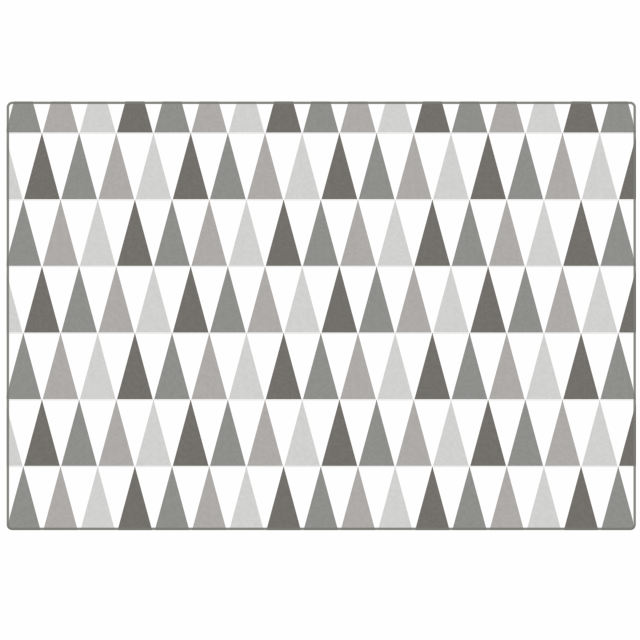
Write a three.js fragment shader that draws this pattern.

```glsl
// Rounded mat with staggered rows of slim triangles in four cycling greys.
#define PITCH 0.0581
#define ROW_HEIGHT 0.10417
#define ROW_BASE 0.1667
#define FIRST_DARK_X 0.0655
#define HALF_BASE 0.0281
#define MAT_CENTER vec2(0.502, 0.5065)
#define MAT_HALF vec2(0.4915, 0.3346)
#define CORNER_RADIUS 0.009
#define BORDER_WIDTH 0.0036
#define SOFTNESS 0.0013
#define GRAIN 0.025

varying vec2 vUv;

const vec3 WHITE = vec3(1.0, 0.995, 0.995);
const vec3 BORDER_GREY = vec3(0.48, 0.48, 0.46);

float hash(vec2 p) {
  return fract(sin(dot(p, vec2(127.1, 311.7))) * 43758.5453);
}

float valueNoise(vec2 p) {
  vec2 i = floor(p);
  vec2 f = smoothstep(0.0, 1.0, fract(p));
  return mix(mix(hash(i), hash(i + vec2(1.0, 0.0)), f.x),
             mix(hash(i + vec2(0.0, 1.0)), hash(i + 1.0), f.x), f.y);
}

float roundedBox(vec2 p, vec2 halfSize, float radius) {
  vec2 q = abs(p) - halfSize + radius;
  return length(max(q, 0.0)) + min(max(q.x, q.y), 0.0) - radius;
}

// Coverage inside a signed distance
float fill(float d) {
  return 1.0 - smoothstep(-SOFTNESS, SOFTNESS, d);
}

// Greys cycle from dark to pale along each row
vec3 triangleGrey(float index) {
  float tone = mod(index, 4.0);
  if (tone < 0.5) return vec3(0.45, 0.44, 0.42);
  if (tone < 1.5) return vec3(0.56, 0.56, 0.55);
  if (tone < 2.5) return vec3(0.68, 0.67, 0.66);
  return vec3(0.82, 0.82, 0.815);
}

vec3 trianglePattern(vec2 p) {
  float row = (p.y - ROW_BASE) / ROW_HEIGHT;
  float isEven = 1.0 - mod(floor(row), 2.0);
  float column = (p.x - FIRST_DARK_X) / PITCH + 0.5 - 2.5 * isEven;
  float height = fract(row);

  // Sloping sides, with the base edge softened separately
  float x = abs(fract(column) - 0.5) * PITCH;
  float slope = HALF_BASE / ROW_HEIGHT;
  float side = (x - HALF_BASE * (1.0 - height)) / sqrt(1.0 + slope * slope);
  float base = smoothstep(0.0, 2.0 * SOFTNESS, height * ROW_HEIGHT);

  // Fine print grain
  float grain = (valueNoise(p * 300.0) - 0.5) * GRAIN;
  vec3 color = mix(WHITE, triangleGrey(floor(column)) + grain, fill(side) * base);

  // Faint seam between rows
  float seam = min(height, 1.0 - height) * ROW_HEIGHT;
  return mix(color, vec3(0.76), 0.4 * fill(seam - 0.0006));
}

void main() {
  float mat = roundedBox(vUv - MAT_CENTER, MAT_HALF, CORNER_RADIUS);
  vec3 color = mix(WHITE, trianglePattern(vUv), fill(mat));

  // Outline just inside the mat edge
  float outline = abs(mat + 0.5 * BORDER_WIDTH) - 0.5 * BORDER_WIDTH;
  color = mix(color, BORDER_GREY, 0.9 * fill(outline));
  gl_FragColor = vec4(color, 1.0);
}
```
